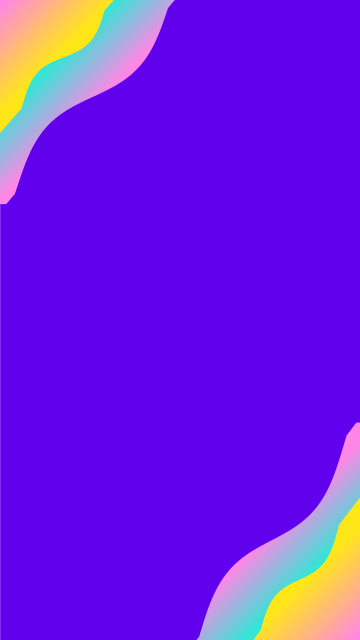
Reproduce this background procedurally as a Shadertoy shader.

```glsl
// Flat violet field with two wavy ribbons folded over opposite corners.
// Each ribbon edge is a slanted line bent by one sine cycle; diagonal
// gradients (pink-yellow inside, cyan-pink outside) fill the layers.

const vec3 VIOLET = vec3(0.380, 0.0, 0.927);
const vec3 PINK   = vec3(1.0, 0.525, 0.900);
const vec3 YELLOW = vec3(1.0, 0.905, 0.090);
const vec3 CYAN   = vec3(0.200, 0.900, 0.835);

// Coverage of the region between the corner (p = 0) and a wavy edge.
// reach: where the edge meets both sides; wave: offset, height, shift, half period.
float waveMask(vec2 p, vec2 reach, vec4 wave, float pixel) {
    vec2 q = p / reach;
    float phase = 3.14159 * (q.x - q.y - wave.z) / wave.w;
    float edge = wave.x + wave.y * sin(clamp(phase, -3.35, 3.15));
    float dist = (edge - q.x - q.y) / length(1.0 / reach);
    return clamp(0.5 + dist / pixel, 0.0, 1.0);
}

// Linear blend along the corner diagonal.
vec3 diagonalBlend(vec2 p, vec3 a, vec3 b, float start, float end) {
    return mix(a, b, clamp((p.x + p.y - start) / (end - start), 0.0, 1.0));
}

// Paints the outer ribbon, then the inner patch, over the given colour.
vec3 paintCorner(vec3 base, vec2 p, vec2 outerReach, vec4 outerWave,
                 vec2 innerReach, vec4 innerWave, float cut, float pixel) {
    vec3 ribbon = diagonalBlend(p, CYAN, PINK, 0.322, 0.552);
    vec3 patchColor = diagonalBlend(p, PINK, YELLOW, 0.01, 0.318);
    float outer = waveMask(p, outerReach, outerWave, pixel);
    outer *= clamp(0.5 + (cut - p.y) / pixel, 0.0, 1.0);
    float inner = waveMask(p, innerReach, innerWave, pixel);
    return mix(mix(base, ribbon, outer), patchColor, inner);
}

void mainImage(out vec4 fragColor, in vec2 fragCoord) {
    // Canvas width is one unit
    vec2 uv = fragCoord / iResolution.x;
    float height = iResolution.y / iResolution.x;
    float pixel = 1.0 / iResolution.x;

    // Faint pale hairline on the left side
    float hairline = 1.0 - smoothstep(0.001, 0.003, uv.x);
    vec3 color = mix(VIOLET, vec3(1.0), 0.2 * hairline);

    // Top left corner
    color = paintCorner(color, vec2(uv.x, height - uv.y),
        vec2(0.491, 0.579), vec4(0.990, 0.118, 0.06, 0.85),
        vec2(0.310, 0.354), vec4(1.020, 0.115, 0.12, 0.73), 0.567, pixel);

    // Bottom right corner
    color = paintCorner(color, vec2(1.0 - uv.x, uv.y),
        vec2(0.456, 0.604), vec4(0.997, 0.122, 0.08, 0.88),
        vec2(0.289, 0.377), vec4(1.027, 0.112, 0.14, 0.74), 0.604, pixel);

    fragColor = vec4(color, 1.0);
}
```
